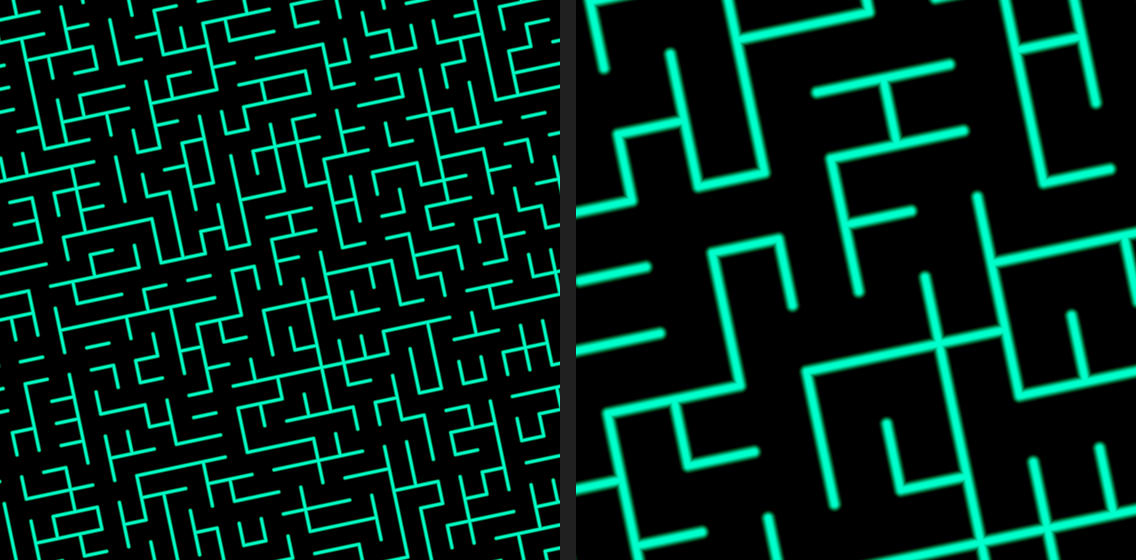
Left: the whole. Right: its middle third, enlarged.
A Shadertoy shader for this pattern:

```glsl
const float CELLS = 24.8;         // lattice cells across the canvas
const float TILT = 0.208;         // lattice rotation in radians
const float CORE_RADIUS = 0.022;  // fully lit half width, in cells
const float EDGE_RADIUS = 0.134;  // where the wall fades out, in cells
const float MINT_BLUE = 0.80;

float hash(vec2 p) {
    vec3 q = fract(p.xyx * vec3(0.1031, 0.1030, 0.0973) + 0.37);
    q += dot(q, q.yzx + 33.33);
    return fract((q.x + q.y) * q.z);
}

vec2 rotate(vec2 p, float angle) {
    float c = cos(angle), s = sin(angle);
    return mat2(c, -s, s, c) * p;
}

// Quarter turns: east, north, west, south
vec2 compass(float turn) {
    float k = mod(turn, 4.0);
    float side = k < 2.0 ? 1.0 : -1.0;
    return mod(k, 2.0) < 0.5 ? vec2(side, 0.0) : vec2(0.0, side);
}

float randomTurn(vec2 post) {
    return floor(4.0 * hash(post + 57.0));
}

// Does a walk along the walls come straight back to its post?
bool closesLoop(vec2 post, vec2 firstStep) {
    vec2 walker = post + firstStep;
    for (int i = 0; i < 3; i++) {
        walker += compass(randomTurn(walker));
        if (distance(walker, post) < 0.5) return true;
    }
    return false;
}

// Every post grows one wall; every fourth post avoids closed squares
vec2 wallDirection(vec2 post) {
    float turn = randomTurn(post);
    vec2 parity = mod(post, 2.0);
    if (parity.x + parity.y < 0.5) {
        for (int i = 0; i < 3; i++) {
            if (!closesLoop(post, compass(turn))) break;
            turn += 1.0;
        }
    }
    return compass(turn);
}

float segmentDistance(vec2 p, vec2 direction) {
    return length(p - direction * clamp(dot(p, direction), 0.0, 1.0));
}

// Nearest wall grown from the four corners of the current cell
float mazeDistance(vec2 p) {
    vec2 corner = floor(p);
    float nearest = 1.0;
    for (int y = 0; y < 2; y++) {
        for (int x = 0; x < 2; x++) {
            vec2 post = corner + vec2(x, y);
            nearest = min(nearest, segmentDistance(p - post, wallDirection(post)));
        }
    }
    return nearest;
}

// Blue falls off faster than green along the soft edge
vec3 mintGlow(float light) {
    return vec3(0.0, light, MINT_BLUE * pow(light, 1.35));
}

void mainImage(out vec4 fragColor, in vec2 fragCoord) {
    vec2 uv = fragCoord / iResolution.y;
    vec2 p = rotate(uv, TILT) * CELLS + vec2(40.3, 40.6);
    float light = 1.0 - smoothstep(CORE_RADIUS, EDGE_RADIUS, mazeDistance(p));
    fragColor = vec4(mintGlow(light), 1.0);
}
```
